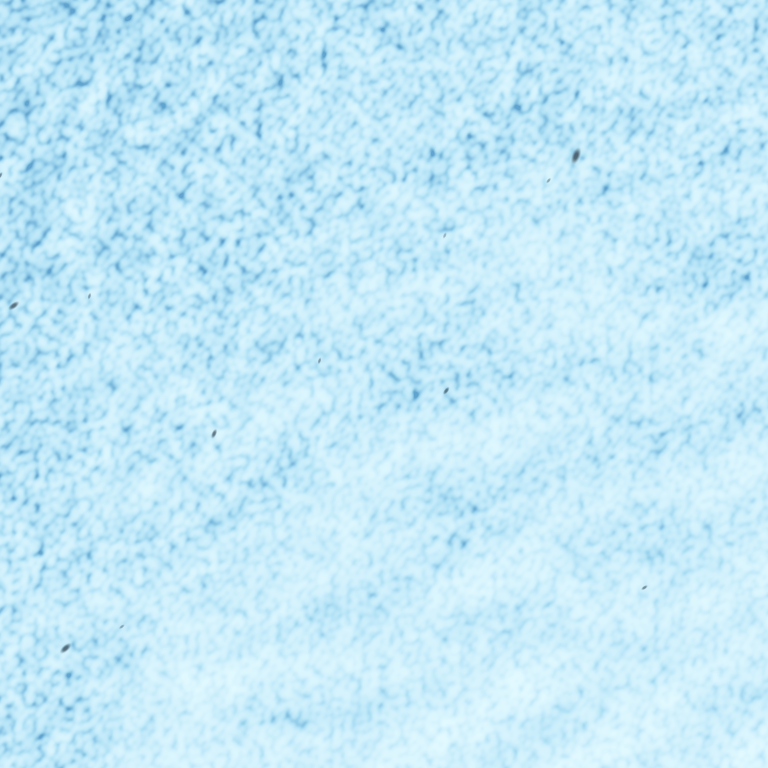
Write a WebGL 2 fragment shader that draws this texture.

```glsl
#version 300 es
precision highp float;

uniform vec2 u_resolution;
out vec4 fragColor;

const float TAU = 6.28319;

vec2 hash2(vec2 p) {
    vec3 q = fract(p.xyx * vec3(0.1031, 0.1030, 0.0973));
    q += dot(q, q.yzx + 33.33);
    return fract((q.xx + q.yz) * q.zy);
}

vec2 rotate(vec2 p, float angle) {
    float c = cos(angle), s = sin(angle);
    return vec2(c * p.x + s * p.y, c * p.y - s * p.x);
}

float cornerSlope(vec2 cell, vec2 corner, vec2 local) {
    float angle = TAU * hash2(cell + corner).x;
    return dot(vec2(cos(angle), sin(angle)), local - corner);
}

// Gradient noise scaled to roughly unit deviation
float gradientNoise(vec2 p) {
    vec2 cell = floor(p);
    vec2 f = p - cell;
    vec2 w = f * f * f * (f * (f * 6.0 - 15.0) + 10.0);
    float low = mix(cornerSlope(cell, vec2(0, 0), f), cornerSlope(cell, vec2(1, 0), f), w.x);
    float high = mix(cornerSlope(cell, vec2(0, 1), f), cornerSlope(cell, vec2(1, 1), f), w.x);
    return 4.0 * mix(low, high, w.y);
}

// Noise stretched along a stroke direction
float strokes(vec2 p, float angle, vec2 frequency, float seed) {
    return gradientNoise(rotate(p, angle) * frequency + seed);
}

// Small pits of the paper, skewed towards dark dots
float paperGrain(vec2 p, float angle) {
    float fine = strokes(p, angle, vec2(88.0, 112.0), 17.3);
    float coarse = strokes(p, angle + 0.6, vec2(52.0, 66.0), 71.9);
    float g = 0.8 * fine + 0.6 * coarse;
    return g + 0.2 * (g * g - 1.0);
}

// Broad shade: deeper at the top and along the left side
float broadTone(vec2 p) {
    float left = pow(clamp(1.0 - p.x, 0.0, 1.0), 3.0);
    return 1.1 * (p.y - 0.5) + 0.9 * (left - 0.25);
}

vec3 pigment(float depth) {
    vec3 c = mix(vec3(0.87, 0.968, 0.997), vec3(0.77, 0.92, 0.98), clamp(depth / 0.10, -0.4, 1.0));
    c = mix(c, vec3(0.69, 0.88, 0.96), clamp((depth - 0.10) / 0.08, 0.0, 1.0));
    c = mix(c, vec3(0.59, 0.81, 0.92), clamp((depth - 0.18) / 0.10, 0.0, 1.0));
    return mix(c, vec3(0.38, 0.64, 0.81), clamp((depth - 0.28) / 0.21, 0.0, 1.0));
}

// Sparse dark crumbs, mostly tiny, lying along the strokes
float crumbs(vec2 p, float angle) {
    float cover = 0.0;
    for (int i = 0; i < 12; i++) {
        vec2 center = hash2(vec2(float(i) * 7.0 + 3.0, 41.0));
        vec2 kind = hash2(vec2(float(i) * 5.0 + 2.0, 97.0));
        float size = mix(0.002, 0.0055, pow(kind.x, 4.0));
        vec2 d = rotate(p - center, angle + kind.y - 0.5) / vec2(1.7, 0.8);
        float body = 1.0 - smoothstep(0.3, 1.5, length(d) / size);
        cover = max(cover, body * mix(0.35, 0.85, kind.x));
    }
    return cover;
}

void main() {
    vec2 p = gl_FragCoord.xy / u_resolution.y;
    float tone = broadTone(p);

    // Steep strokes on the upper left, shallow ones elsewhere
    float steepness = smoothstep(0.1, 0.9, 0.65 + 0.6 * (p.y - 0.5) - 0.8 * p.x);
    float steep = strokes(p, 0.95, vec2(9.0, 26.0), 5.7);
    float shallow = strokes(p, 0.28, vec2(5.0, 14.0), 33.1);
    float stroke = mix(shallow, steep, steepness);

    // Worn patches and grain grow rougher where the shade is deeper
    float roughness = mix(0.6, 1.1, smoothstep(-0.6, 0.5, tone + 0.2 * shallow));
    float patches = strokes(p, 0.7, vec2(24.0, 36.0), 58.4);
    float grain = paperGrain(p, 0.9);

    float level = tone + 0.42 * stroke + roughness * (0.36 * patches + 0.78 * grain);
    float depth = 0.103 + 0.073 * level + 0.008 * level * level;

    vec3 color = pigment(depth);
    color = mix(color, vec3(0.22, 0.30, 0.36), crumbs(p, 0.9));
    fragColor = vec4(clamp(color, 0.0, 1.0), 1.0);
}
```
